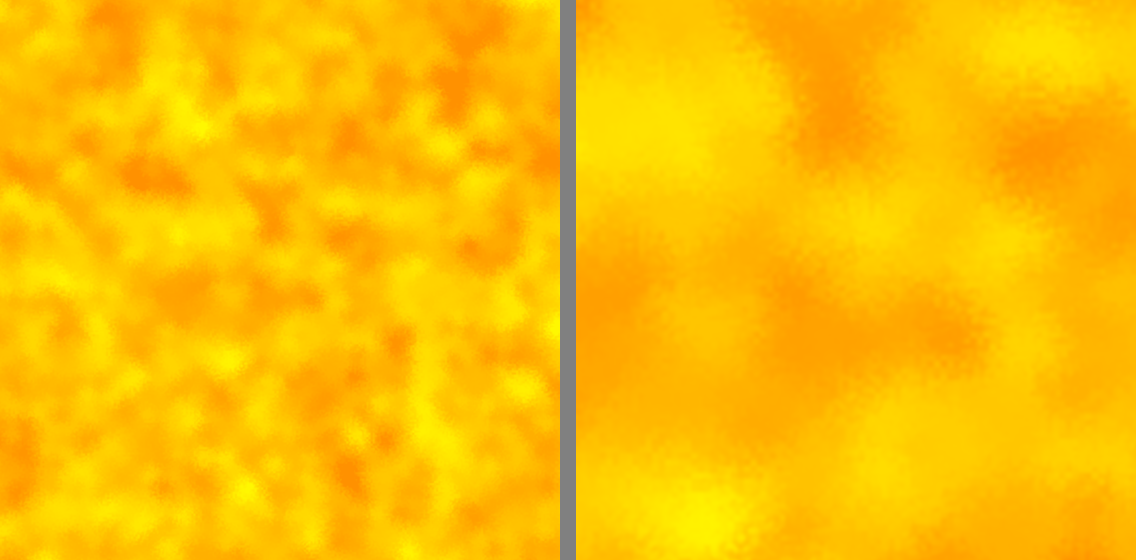
Left: the whole. Right: its middle third, enlarged.
Write a three.js fragment shader that draws this texture.

```glsl
// Soft mottled clouds of amber and yellow, like glowing molten gold.
varying vec2 vUv;

const float MEAN_GREEN = 0.763;
const float CONTRAST = 0.48;
const float GRAIN_CELLS = 256.0;
const float GRAIN_SHIFT = 0.013;

// Usual sine hash, 0 to 1
float hash(vec2 p) {
  return fract(sin(dot(p, vec2(12.9898, 78.233))) * 43758.5453);
}

// Smooth value noise, 0 to 1
float valueNoise(vec2 p) {
  vec2 cell = floor(p);
  vec2 f = fract(p);
  vec2 w = f * f * (3.0 - 2.0 * f);
  float bottom = mix(hash(cell), hash(cell + vec2(1.0, 0.0)), w.x);
  float top = mix(hash(cell + vec2(0.0, 1.0)), hash(cell + vec2(1.0, 1.0)), w.x);
  return mix(bottom, top, w.y);
}

vec2 rotate(vec2 p, float angle) {
  float c = cos(angle);
  float s = sin(angle);
  return vec2(c * p.x - s * p.y, s * p.x + c * p.y);
}

// Noise centred on zero, with its lattice turned to hide the grid
float layer(vec2 uv, float cells, float angle, vec2 offset) {
  return valueNoise(rotate(uv, angle) * cells + offset) - 0.5;
}

// Broad patches, blobs and smaller ripples
float clouds(vec2 uv) {
  return 0.34 * layer(uv, 9.0, 0.6, vec2(23.3, 17.6))
       + 0.54 * layer(uv, 17.0, 0.1, vec2(41.7, 38.2))
       + 0.29 * layer(uv, 33.0, 0.9, vec2(72.4, 63.9));
}

// Fine random shift that frays the soft edges
vec2 fray(vec2 uv) {
  return GRAIN_SHIFT * vec2(layer(uv, GRAIN_CELLS, 0.0, vec2(5.1, 29.3)),
                            layer(uv, GRAIN_CELLS, 0.0, vec2(91.6, 57.8)));
}

// Orange through amber to yellow: only the green channel varies
vec3 goldRamp(float green) {
  return vec3(1.0, clamp(green, 0.57, 0.97), 0.0);
}

void main() {
  float green = MEAN_GREEN + CONTRAST * clouds(vUv + fray(vUv));
  gl_FragColor = vec4(goldRamp(green), 1.0);
}
```
